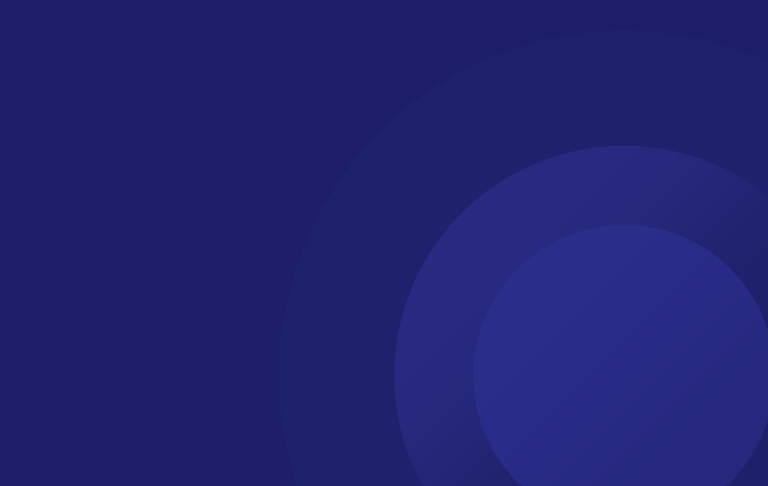
This background is drawn by a WebGL 1 fragment shader. Its source:

```glsl
precision highp float;

uniform vec2 u_resolution;

// Soft-edged disc coverage, one pixel wide at the rim
float disc(vec2 offset, float radius) {
    float pixel = 1.0 / u_resolution.y;
    return 1.0 - smoothstep(-0.75 * pixel, 0.75 * pixel, length(offset) - radius);
}

void main() {
    // Height units, measured from the shared centre of the discs
    vec2 center = vec2(0.8125 * u_resolution.x / u_resolution.y, 0.2275);
    vec2 offset = gl_FragCoord.xy / u_resolution.y - center;

    // Distance along the diagonal from upper left to lower right
    float diagonal = dot(offset, vec2(0.7071, -0.7071));

    vec3 navy = vec3(0.118, 0.118, 0.406);
    vec3 haloColor = vec3(0.118, 0.130, 0.418);
    vec3 ringColor = mix(vec3(0.154, 0.164, 0.502), vec3(0.120, 0.127, 0.416),
                         smoothstep(-0.36, 0.14, diagonal));
    vec3 coreColor = mix(vec3(0.164, 0.175, 0.540), vec3(0.146, 0.155, 0.490),
                         smoothstep(-0.20, 0.31, diagonal));

    // Layers from the widest disc to the smallest
    vec3 color = mix(navy, haloColor, disc(offset, 0.710));
    color = mix(color, ringColor, disc(offset, 0.4725));
    color = mix(color, coreColor, disc(offset, 0.310));

    gl_FragColor = vec4(color, 1.0);
}
```
